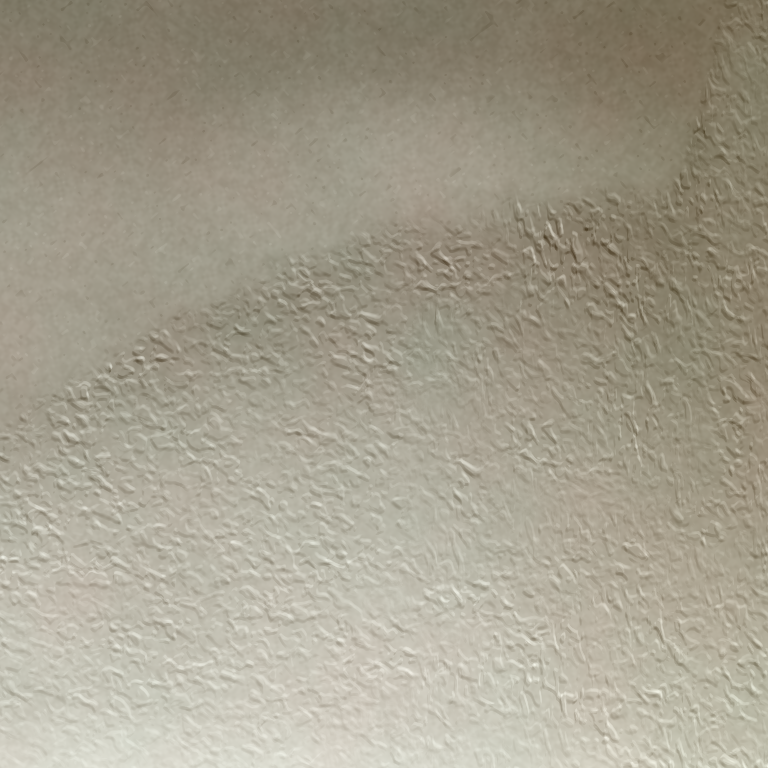
Write a Shadertoy shader that draws this texture.

```glsl
float hash(vec2 p) {
    vec3 q = fract(vec3(p.xyx) * 0.1031);
    q += dot(q, q.yzx + 33.33);
    return fract((q.x + q.y) * q.z);
}

float noise(vec2 p) {
    vec2 i = floor(p), f = fract(p);
    f = f * f * (3.0 - 2.0 * f);
    return mix(mix(hash(i), hash(i + vec2(1, 0)), f.x),
               mix(hash(i + vec2(0, 1)), hash(i + vec2(1, 1)), f.x), f.y);
}

float fbm(vec2 p) {
    float sum = 0.0, amp = 0.5;
    for (int i = 0; i < 4; i++) {
        sum += amp * noise(p);
        p = mat2(1.6, 1.2, -1.2, 1.6) * p + 7.3;
        amp *= 0.5;
    }
    return sum;
}

mat2 turn(float a) {
    return mat2(cos(a), sin(a), -sin(a), cos(a));
}

// Plaster height: sparse, steep-sided lumps on flat ground, with finer chips
float plaster(vec2 p) {
    p += 0.9 * vec2(noise(p * 0.7 + 11.0), noise(p * 0.7 + 47.0));
    vec2 q = mat2(1.4, 0.9, -0.9, 1.4) * p;
    float lumps = smoothstep(0.45, 0.8, noise(p));
    float chips = smoothstep(0.5, 0.85, noise(q + 5.0));
    return lumps + 0.65 * chips + 0.15 * noise(q * 1.9);
}

// Slope toward the light, with gentle slopes flattened so that steep sides stand out
float relief(vec2 uv, float angle, vec2 freq) {
    mat2 axis = turn(angle);
    vec2 toLight = axis * vec2(0.0008, 0.0021) * freq;
    vec2 p = axis * uv * freq;
    float slope = plaster(p - toLight) - plaster(p + toLight);
    return slope * smoothstep(0.0, 0.5, abs(slope));
}

// Upper limit of the rough coat, turning upward near the right side
float coatEdge(float x) {
    float rise = smoothstep(0.83, 0.965, x);
    return 0.44 + 0.72 * x - 0.43 * x * x + 0.3 * rise * rise;
}

void mainImage(out vec4 fragColor, in vec2 fragCoord) {
    vec2 uv = fragCoord / iResolution.xy;
    float cloud = fbm(uv * 5.0) - 0.47;
    float above = uv.y - coatEdge(uv.x) + 0.06 * (fbm(uv * 24.0) - 0.47);
    float rough = 1.0 - smoothstep(-0.012, 0.012, above);
    float body = 1.0 - smoothstep(-0.05, 0.04, above);

    // Smooth coat: pale band along the edge, fading into shade at the top
    float smoothTone = mix(0.635, 0.505, smoothstep(0.66, 1.0, uv.y + 0.05 * uv.x));
    vec2 patchPos = (uv - vec2(0.53, 0.81)) / vec2(0.24, 0.08);
    smoothTone += 0.05 * exp(-dot(patchPos, patchPos));
    smoothTone -= 0.035 * smoothstep(0.6, 0.95, uv.x);

    // Rough coat: shaded under the edge, brightest at the lower left
    float roughTone = mix(0.805, 0.625, smoothstep(-0.02, 0.72, uv.y));
    roughTone -= 0.07 * exp(min(above, 0.0) * 6.5);
    roughTone -= 0.055 * smoothstep(0.45, 1.0, uv.x) * smoothstep(0.0, 0.3, uv.y);
    roughTone -= 0.04 * smoothstep(0.5, 1.0, uv.x);
    roughTone += 0.05 * smoothstep(0.11, 0.0, uv.y + 0.05 * uv.x);

    float tone = mix(smoothTone, roughTone, body) + 0.055 * cloud;

    // Raised grain: short slanting strokes, giving way in patches to upright ones
    float upright = smoothstep(0.5, 0.75, uv.x + 0.5 * (noise(uv * 14.0) - 0.5));
    float grain = mix(relief(uv, 0.45, vec2(84, 116)), relief(uv, 0.75, vec2(84, 122)), upright);
    grain = mix(grain, relief(uv, -0.25, vec2(128, 78)),
                upright * smoothstep(0.35, 0.6, noise(uv * 19.0 + 3.0)));
    float depth = 0.07 + 0.035 * exp(min(above, 0.0) * 8.0);
    depth += 0.02 * smoothstep(0.5, 0.9, uv.x);
    depth *= smoothstep(-0.12, 0.25, uv.y + 0.15 * uv.x);
    depth *= 1.0 - 0.4 * smoothstep(0.75, 0.95, uv.y);
    depth *= 0.5 + noise(uv * 23.0);
    tone += rough * depth * grain;

    // Faint speckle across both coats, with a few dark pits on the smooth one
    vec2 speck = turn(0.6) * uv;
    tone += 0.035 * (noise(speck * 210.0) - 0.5) + 0.025 * (noise(speck * 100.0) - 0.5);
    float flecks = noise(turn(0.9) * uv * 130.0 + 31.0);
    tone += (1.0 - rough) * (0.03 * smoothstep(0.85, 0.97, flecks) - 0.04 * smoothstep(0.14, 0.04, flecks));

    // Warm shade to pale grey, with soft green and pink stains
    vec3 color = mix(vec3(0.51, 0.48, 0.41), vec3(0.79, 0.78, 0.73), (tone - 0.51) / 0.28);
    float stain = fbm(uv * 9.0 + 19.0) - 0.47;
    color += stain * vec3(-0.035, 0.018, 0.01);
    color -= vec3(0.0, 0.005, 0.022) * smoothstep(0.5, 1.0, uv.x);
    fragColor = vec4(clamp(color, 0.0, 1.0), 1.0);
}
```
